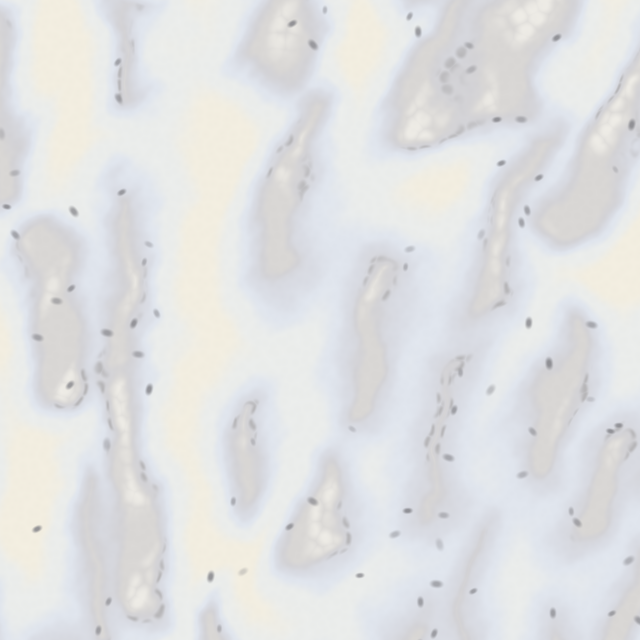
Give the GLSL for this texture, as a WebGL 2 fragment shader.

```glsl
#version 300 es
precision highp float;

uniform vec2 u_resolution;
out vec4 fragColor;

// Palette, from the gaps between drips to their cores
const vec3 CREAM = vec3(0.950, 0.932, 0.880);
const vec3 MILK = vec3(0.920, 0.928, 0.922);
const vec3 PALE_BLUE = vec3(0.880, 0.900, 0.932);
const vec3 BLUE_GREY = vec3(0.850, 0.860, 0.890);
const vec3 GREY = vec3(0.826, 0.824, 0.838);
const vec3 WARM_GREY = vec3(0.850, 0.842, 0.834);
const vec3 CORE = vec3(0.930, 0.922, 0.900);
const vec3 RIM = vec3(0.680, 0.675, 0.680);
const vec3 SPECK = vec3(0.510, 0.510, 0.530);

// Sizes in canvas heights
const vec2 DRIP_CELL = vec2(0.158, 0.36);
const float DRIP_RADIUS = 0.031;
const float BLEND = 72.0;
const float SPECK_CELL = 0.060;
const float SPECK_RADIUS = 0.0100;
const float RIM_WIDTH = 0.0070;
const float GRAIN = 0.010;

vec2 hash2(vec2 p) {
  vec3 q = fract(p.xyx * vec3(0.1031, 0.1030, 0.0973));
  q += dot(q, q.yzx + 33.33);
  return fract((q.xx + q.yz) * q.zy);
}

// Distance to the nearest jittered cell point
float cellular(vec2 p) {
  vec2 cell = floor(p);
  float nearest = 2.0;
  for (int y = -1; y <= 1; y++)
    for (int x = -1; x <= 1; x++) {
      vec2 id = cell + vec2(x, y);
      nearest = min(nearest, length(id + hash2(id + 51.0) - p));
    }
  return nearest;
}

// Layered sines, roughly -1 to 1
float waves(vec2 p) {
  return 0.5 * sin(p.x + 1.7 * sin(p.y * 0.8 + 0.6))
       + 0.3 * sin(p.y * 1.6 + 1.3 * sin(p.x * 1.4 + 2.0))
       + 0.2 * sin(p.x * 2.7 - p.y * 2.1 + 1.0);
}

// Signed distance to softly merged drips, negative inside
float drips(vec2 p) {
  float lean = mix(-0.14, 0.42, p.x);
  vec2 q = p;
  q.x -= lean * (p.y - 0.5);
  q += vec2(0.026, 0.032) * vec2(waves(p * 14.0), waves(p.yx * 12.0 + 5.0));
  q += 0.011 * vec2(waves(p * 33.0 + 7.0), waves(p.yx * 37.0 + 1.0));
  q += 0.004 * vec2(waves(p * 88.0 + 2.0), waves(p.yx * 81.0));

  float column = floor(q.x / DRIP_CELL.x);
  float total = 0.0;
  for (int x = -1; x <= 1; x++) {
    float col = column + float(x);
    float shift = hash2(vec2(col + 20.0, 7.0)).x;
    float row = floor(q.y / DRIP_CELL.y + shift);
    for (int y = -1; y <= 1; y++) {
      vec2 id = vec2(col, row + float(y));
      vec2 h = hash2(id + 40.0);
      vec2 size = hash2(id + 90.0);
      vec2 centre = id + 0.5 + (h - 0.5) * vec2(0.60, 0.30);
      centre.y -= shift;
      vec2 r = q - centre * DRIP_CELL;
      float halfLength = mix(0.05, 0.17, size.x);
      r.y -= clamp(r.y, -halfLength, halfLength);
      // Drips swell toward the lower tip
      float swell = 1.0 - 0.25 * clamp(r.y / 0.05 + (q.y - centre.y * DRIP_CELL.y) / halfLength, -1.0, 1.0);
      float radius = DRIP_RADIUS * mix(0.35, 1.25, size.y) * swell;
      total += exp(-BLEND * (length(r) - radius));
    }
  }
  return -log(total) / BLEND;
}

// Coverage of dark specks, gathered near the drip edges
float specks(vec2 p) {
  vec2 cell = floor(p / SPECK_CELL);
  float cover = 0.0;
  for (int y = -1; y <= 1; y++)
    for (int x = -1; x <= 1; x++) {
      vec2 id = cell + vec2(x, y);
      vec2 centre = (id + hash2(id + 11.0)) * SPECK_CELL;
      vec2 kind = hash2(id + 170.0);
      float radius = SPECK_RADIUS * mix(0.65, 1.05, kind.x);
      vec2 r = p - centre;
      float dist = length(r) * (1.0 + 0.25 * sin(2.0 * atan(r.y, r.x + 1e-6) + 40.0 * kind.x));
      if (dist > radius) continue;
      float edge = abs(drips(centre) - 0.003);
      float chance = mix(0.12, 0.70, smoothstep(0.018, 0.005, edge));
      float strength = mix(0.30, 1.0, fract(kind.x * 7.3));
      cover = max(cover, step(kind.y, chance) * strength * smoothstep(radius, radius * 0.2, dist));
    }
  return cover;
}

void main() {
  vec2 p = gl_FragCoord.xy / u_resolution.y;
  float d = drips(p);
  float patches = waves(p * vec2(23.0, 17.0) + 3.0);
  float mottle = cellular(p * 44.0);

  // Cool regions hold the gaps at blue, warm ones let them reach cream
  float warmth = waves(p * vec2(7.0, 5.0) + vec2(1.2, 4.0)) + 1.1 * (p.y - 0.5) - 0.5 * (p.x - 0.5);
  float gap = d * (d > 0.0 ? mix(0.42, 1.50, smoothstep(-0.8, 0.8, warmth)) : 1.0);
  gap += 0.003 * waves(p * 41.0 + 6.0);

  // Soft washes around and inside the drips
  vec3 color = mix(GREY, BLUE_GREY, smoothstep(-0.010, 0.008, gap));
  color = mix(color, PALE_BLUE, smoothstep(0.005, 0.020, gap));
  color = mix(color, MILK, smoothstep(0.018, 0.038, gap));
  color = mix(color, CREAM, smoothstep(0.046, 0.082, gap));
  color = mix(color, WARM_GREY, smoothstep(-0.006, -0.020, d));
  float core = smoothstep(-0.010, -0.028, d) * smoothstep(-0.05, 0.45, patches);
  color = mix(color, CORE, core * smoothstep(0.95, 0.20, mottle));

  // Broken rims, specks and fine grain
  float rim = smoothstep(RIM_WIDTH, 0.0, abs(d + 0.002));
  rim *= smoothstep(0.20, 0.60, patches) * smoothstep(0.60, 0.20, mottle);
  color = mix(color, RIM, 0.75 * rim);
  color = mix(color, SPECK, 0.85 * specks(p));
  color += GRAIN * (cellular(p * 75.0 + 9.0) - 0.5);
  fragColor = vec4(color, 1.0);
}
```
